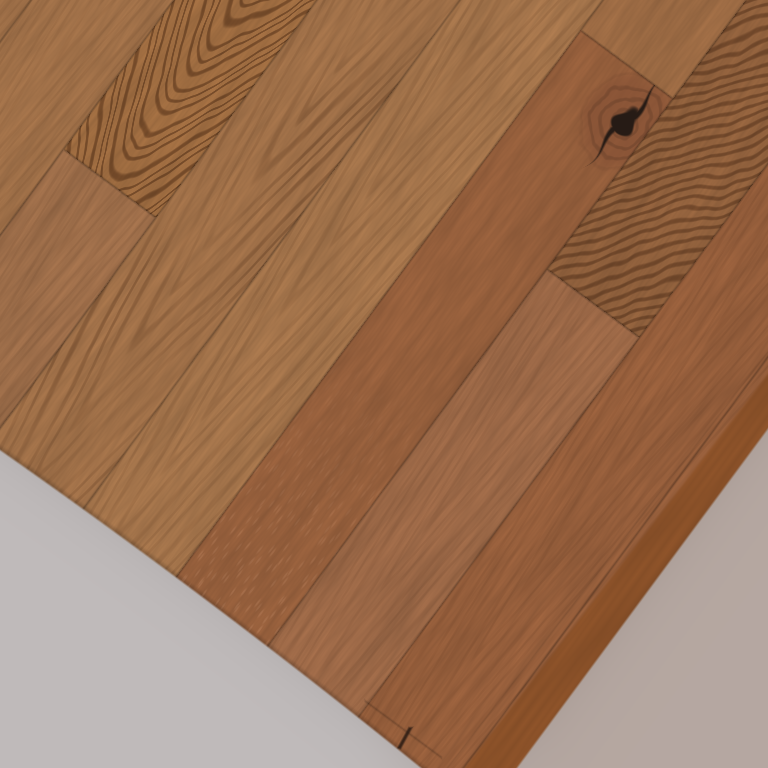
A Shadertoy shader for this texture:

```glsl
#define SLANT 0.74
#define FIRST_SEAM 0.2266
#define PLANK_WIDTH 0.1862
#define SIDE_EDGE 1.413
#define SEAM_WIDTH 0.0012
#define SEAM_DARK 0.26
#define FIBRE_DEPTH 0.17
#define KNOT vec2(0.814, 0.841)
#define SIDE_COLOR vec3(0.53, 0.31, 0.155)
#define WALL_LEFT vec3(0.75, 0.73, 0.73)
#define WALL_RIGHT vec3(0.71, 0.655, 0.63)

vec2 hash2(vec2 c) {
    vec3 h = fract(c.xyx * vec3(0.1031, 0.1030, 0.0973));
    h += dot(h, h.yzx + 33.33);
    return fract((h.xx + h.yz) * h.zy);
}

// Distance to the nearest scattered cell centre
float cellular(vec2 q) {
    vec2 base = floor(q), f = q - base;
    float nearest = 2.0;
    for (int j = -1; j <= 1; j++)
    for (int i = -1; i <= 1; i++) {
        vec2 o = vec2(i, j);
        vec2 r = o + hash2(base + o) - f;
        nearest = min(nearest, dot(r, r));
    }
    return sqrt(nearest);
}

float waves(vec2 q) {
    float sum = 0.0, amp = 0.5;
    for (int i = 0; i < 4; i++) {
        sum += amp * sin(q.x + 1.7 * sin(q.y + float(i)));
        q = mat2(1.5, 0.9, -0.9, 1.5) * q + 2.3;
        amp *= 0.55;
    }
    return sum;
}

// Nested arches opening along the plank
float arches(vec2 g, float slope, float freq) {
    float h = g.y - length(vec2(g.x * slope, 0.025));
    h += 0.018 * waves(g * vec2(35.0, 9.0));
    float ring = sin(freq * h + 1.3 * sin(h * freq * 0.31));
    return smoothstep(0.15, 1.0, ring);
}

float coverage(float d, float blur) {
    return 1.0 - smoothstep(-blur, blur, d);
}

vec3 plankTone(int k, bool upper) {
    if (k < 0) return vec3(0.62, 0.435, 0.28);
    if (k == 0) return upper ? vec3(0.615, 0.42, 0.25) : vec3(0.61, 0.425, 0.285);
    if (k == 1) return vec3(0.62, 0.435, 0.28);
    if (k == 2) return vec3(0.635, 0.45, 0.29);
    if (k == 3) return upper ? vec3(0.60, 0.41, 0.26) : vec3(0.575, 0.365, 0.23);
    if (k == 4) return upper ? vec3(0.56, 0.375, 0.235) : vec3(0.605, 0.405, 0.275);
    return vec3(0.58, 0.365, 0.23);
}

vec3 addKnot(vec3 col, vec2 p, float px) {
    vec2 d = p - KNOT;
    float l = dot(d, vec2(0.686, 0.727)), w = dot(d, vec2(-0.727, 0.686));
    float r = length(vec2(l * 0.85, w)) + 0.004 * waves(d * 70.0);
    float halo = coverage(r - 0.052, 0.014);
    col = mix(col, vec3(0.53, 0.32, 0.21), 0.7 * halo);
    col *= 1.0 - 0.12 * halo * smoothstep(0.0, 1.0, sin(r * 480.0));
    float blob = length(vec2(l * 0.72, w)) - 0.014 + 0.003 * sin(l * 190.0);
    float crack = abs(w + 0.005 * sin(l * 75.0)) - 0.005 * (1.0 - abs(l) / 0.064);
    return mix(col, vec3(0.13, 0.095, 0.075), 0.95 * coverage(min(blob, crack), px + 0.001));
}

vec3 wood(vec2 p, float u, float v, float px) {
    // Plank layout and end joints
    float s = (u - FIRST_SEAM) / PLANK_WIDTH;
    int k = min(int(floor(s)), 5);
    float joint = k == 0 ? 0.697 : k == 3 ? 1.222 : k == 4 ? 0.946 : 9.0;
    bool upper = v > joint;
    vec2 g = vec2((s - float(k) - 0.5) * PLANK_WIDTH * 0.804, v);
    vec2 q = g + vec2(float(k) * 3.7, upper ? 5.0 : 0.0);
    q.x += 0.004 * waves(q * vec2(12.0, 7.0));
    vec3 col = plankTone(k, upper);

    // Long fibres and pores
    float fibre = 0.6 * cellular(q * vec2(75.0, 6.0)) + 0.4 * cellular(q * vec2(230.0, 22.0));
    col *= 1.0 + FIBRE_DEPTH * (0.48 - fibre);
    col *= 1.0 + 0.025 * waves(q * vec2(40.0, 5.0));

    // Figured grain of each plank
    float grain = 0.0;
    if (k == 0 && upper) grain = 0.32 * arches(g, 2.2, 250.0);
    else if (k == 1) grain = 0.20 * arches(g, 6.5, 65.0) * (0.6 + 0.5 * waves(q * vec2(20.0, 9.0)));
    else if (k == 2) grain = 0.08 * arches(g + vec2(0.02, 0.0), 9.0, 50.0);
    else if (k == 4 && upper) {
        float ripple = v * 300.0 - g.x * 420.0 + 5.0 * waves(g * vec2(25.0, 16.0));
        grain = 0.27 * smoothstep(-0.2, 1.0, sin(ripple));
    } else if (k == 3) {
        float fleck = smoothstep(0.28, 0.05, cellular(q * vec2(140.0, 28.0)));
        col += 0.05 * fleck * smoothstep(0.85, 0.3, v);
    } else grain = 0.05 * arches(g, 12.0, 45.0);
    col *= 1.0 - max(grain, 0.0) * vec3(0.85, 1.0, 1.15);
    if (k == 3 && !upper) col = addKnot(col, p, px);

    // Seams between planks
    float seam = abs(s - floor(s + 0.5)) * PLANK_WIDTH * 0.804;
    float gap = coverage(min(seam, abs(v - joint)) - SEAM_WIDTH, px + 0.0007);
    return col * (1.0 - SEAM_DARK * gap);
}

void mainImage(out vec4 fragColor, in vec2 fragCoord) {
    vec2 p = fragCoord / iResolution.xy;
    float px = 0.8 / iResolution.y;
    float u = p.x + SLANT * (1.0 - p.y);
    float v = 0.595 * p.x + 0.804 * p.y;
    vec3 col = wood(p, u, v, px);

    // Darker side face with a soft upper lip
    float lip = (u - 1.345 - 0.03 * p.y) * 0.804;
    vec3 side = SIDE_COLOR * (1.0 + 0.12 * (0.5 - cellular(vec2(u * 80.0, v * 5.0))));
    col = mix(side, col, coverage(lip, px + 0.002));
    col *= 1.0 - 0.12 * coverage(abs(lip + 0.018) - 0.0008, px + 0.001);

    // Front edge, its short joint and dark nick
    float front = (0.414 - 0.70 * p.x - 0.1 * p.x * p.x - p.y) * 0.8;
    col *= 1.0 - 0.18 * coverage(abs(front) - 0.004, 0.004);
    float strip = max(abs(v - 0.353) - 0.001, abs(p.x - 0.525) - 0.05);
    col *= 1.0 - 0.22 * coverage(strip, px + 0.001);
    vec2 nick = p - vec2(0.527, 0.039);
    float nickShape = max(abs(nick.x - 0.55 * nick.y) - 0.0025, abs(nick.y) - 0.014);
    col = mix(col, vec3(0.16, 0.10, 0.07), 0.85 * coverage(nickShape, px + 0.001));

    // Pale surroundings
    float outside = max(front, (u - SIDE_EDGE) * 0.804);
    vec3 wall = mix(WALL_LEFT, WALL_RIGHT, smoothstep(0.45, 0.75, p.x));
    wall *= 1.0 - 0.04 * exp(-max(outside, 0.0) * 35.0);
    col = mix(wall, col, coverage(outside, px + 0.001));
    fragColor = vec4(col, 1.0);
}
```
